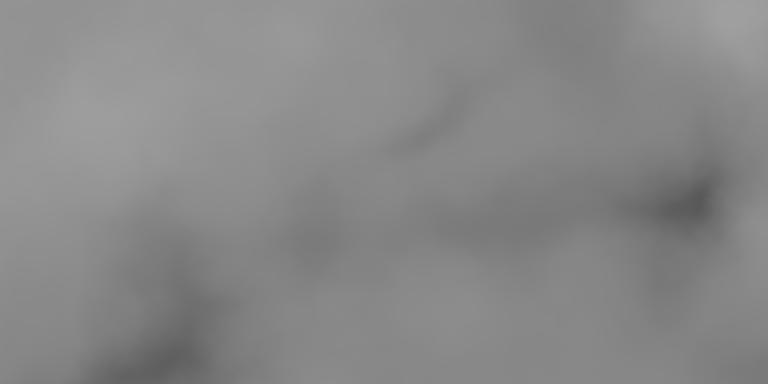
Write a Shadertoy shader that draws this texture.

```glsl
// Soft grey storm haze: broad light and dark banks of cloud over a faint ramp.
// Each bank is a Gaussian whose coordinates are bent by fractal gradient noise,
// and a low-contrast layer of the same noise adds the wisps.

vec2 hashGradient(vec2 cell) {
    vec3 p = fract(vec3(cell.xyx) * vec3(0.1031, 0.1030, 0.0973));
    p += dot(p, p.yzx + 33.33);
    return 2.0 * fract((p.xx + p.yz) * p.zy) - 1.0;
}

float gradientNoise(vec2 p) {
    vec2 cell = floor(p), f = fract(p);
    vec2 blend = f * f * f * (f * (f * 6.0 - 15.0) + 10.0);
    vec2 right = vec2(1.0, 0.0), up = vec2(0.0, 1.0);
    float bottom = mix(dot(hashGradient(cell), f),
                       dot(hashGradient(cell + right), f - right), blend.x);
    float top = mix(dot(hashGradient(cell + up), f - up),
                    dot(hashGradient(cell + 1.0), f - 1.0), blend.x);
    return mix(bottom, top, blend.y);
}

float fractalNoise(vec2 p) {
    float sum = 0.0, weight = 0.5;
    for (int octave = 0; octave < 5; octave++) {
        sum += weight * gradientNoise(p);
        p = mat2(0.8, 0.6, -0.6, 0.8) * p * 2.03 + 17.3;
        weight *= 0.46;
    }
    return sum;
}

// Soft elliptical bank, turned by an angle in radians.
float bank(vec2 p, vec2 center, vec2 radius, float angle) {
    float c = cos(angle), s = sin(angle);
    vec2 d = mat2(c, -s, s, c) * (p - center) / radius;
    return exp(-dot(d, d));
}

void mainImage(out vec4 fragColor, in vec2 fragCoord) {
    vec2 p = fragCoord / iResolution.y;

    // Ragged outlines from a gentle domain warp
    vec2 warp = vec2(fractalNoise(p * 3.5 + 4.7), fractalNoise(p * 3.5 + 31.2));
    vec2 q = p + 0.24 * warp;

    // Brighter haze toward the upper left
    float leftGlow = 1.0 - smoothstep(0.2, 1.6, p.x);
    float grey = 0.535 + 0.045 * leftGlow * smoothstep(0.0, 0.6, p.y);

    // Light banks
    grey += 0.040 * bank(q, vec2(0.24, 0.68), vec2(0.20, 0.20), 0.0);
    grey += 0.025 * bank(q, vec2(0.78, 0.88), vec2(0.28, 0.18), 0.3);
    grey += 0.090 * bank(q, vec2(1.92, 0.95), vec2(0.22, 0.20), -0.5);
    grey += 0.050 * bank(q, vec2(2.00, 0.38), vec2(0.10, 0.10), 0.0);

    // Dark banks
    grey -= 0.110 * bank(q, vec2(1.81, 0.46), vec2(0.24, 0.17), 0.75);
    grey -= 0.070 * bank(q, vec2(1.81, 0.47), vec2(0.11, 0.06), 0.95);
    grey -= 0.110 * bank(q, vec2(0.45, 0.17), vec2(0.16, 0.27), 0.0);
    grey -= 0.080 * bank(q, vec2(0.35, 0.00), vec2(0.28, 0.11), 0.2);
    grey -= 0.060 * bank(q, vec2(1.28, 0.42), vec2(0.36, 0.12), 0.12);
    grey -= 0.055 * bank(q, vec2(0.77, 0.37), vec2(0.12, 0.13), 0.0);
    grey -= 0.050 * bank(q, vec2(1.10, 0.67), vec2(0.20, 0.06), 0.65);
    grey -= 0.035 * bank(q, vec2(1.55, 0.88), vec2(0.30, 0.16), -0.5);
    grey -= 0.055 * bank(q, vec2(1.98, 0.03), vec2(0.16, 0.12), 0.6);

    // Faint wisps
    grey += 0.055 * fractalNoise(p * 3.0 + 0.4 * warp + 8.1);

    fragColor = vec4(vec3(grey), 1.0);
}
```
